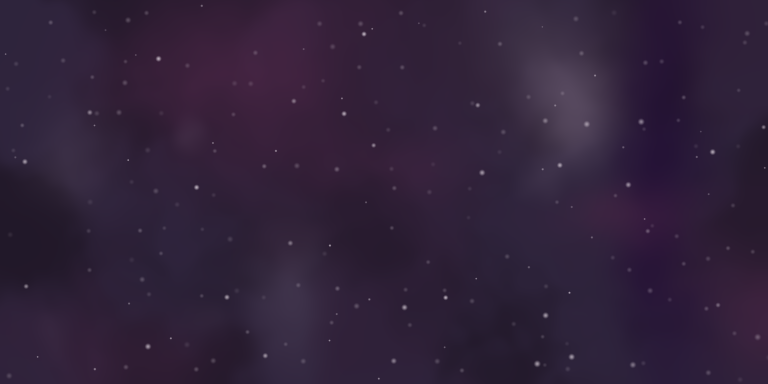
Give the GLSL for this texture, as a Shadertoy shader.

```glsl
// A dim violet night sky: soft nebula clouds under scattered stars.
// Value noise tints and bends broad Gaussian clouds; jittered grids of
// soft discs give the faint glows, blurred stars and sharp pinpoints.

const vec3 DARK   = vec3(0.130, 0.094, 0.160);
const vec3 INDIGO = vec3(0.180, 0.140, 0.235);
const vec3 PLUM   = vec3(0.190, 0.120, 0.215);
const vec3 ROSE   = vec3(0.315, 0.155, 0.290);
const vec3 VIOLET = vec3(0.130, 0.050, 0.205);
const vec3 MIST   = vec3(0.400, 0.340, 0.430);
const vec3 STAR   = vec3(0.880, 0.840, 0.880);

float hash(vec2 p) {
    return fract(sin(dot(p, vec2(127.1, 311.7))) * 43758.5453);
}

float noise(vec2 p) {
    vec2 cell = floor(p);
    vec2 f = fract(p);
    f = f * f * f * (f * (f * 6.0 - 15.0) + 10.0);
    float low = mix(hash(cell), hash(cell + vec2(1.0, 0.0)), f.x);
    float high = mix(hash(cell + vec2(0.0, 1.0)), hash(cell + 1.0), f.x);
    return mix(low, high, f.y);
}

float fbm(vec2 p) {
    float sum = 0.0;
    float weight = 0.53;
    for (int i = 0; i < 4; i++) {
        sum += weight * noise(p);
        p = mat2(0.8, 0.6, -0.6, 0.8) * p * 2.0 + 7.3;
        weight *= 0.5;
    }
    return sum;
}

// Gaussian cloud with separate horizontal and vertical radii
float cloud(vec2 p, vec2 center, vec2 radius) {
    vec2 d = (p - center) / radius;
    return exp(-dot(d, d));
}

// One soft disc per grid cell, kept inside its cell; share is the filled part
float discLayer(vec2 p, float cell, float radius, float share, float seed) {
    vec2 id = floor(p / cell);
    vec2 key = id + seed;
    vec2 jitter = vec2(hash(key), hash(key + 17.3));
    float margin = radius / cell;
    vec2 center = (id + mix(vec2(margin), vec2(1.0 - margin), jitter)) * cell;
    float size = radius * mix(0.7, 1.0, hash(key + 5.9));
    float present = step(hash(key + 41.7), share);
    float level = mix(0.3, 1.0, hash(key + 63.1));
    return present * level * (1.0 - smoothstep(0.0, size, length(p - center)));
}

vec3 nebula(vec2 p) {
    // Bend the coordinates so that the clouds have uneven edges
    vec2 bend = vec2(fbm(p * 3.0 + 4.0), fbm(p * 3.0 + 19.0)) - 0.5;
    vec2 q = p + 0.16 * bend;
    float grain = fbm(p * 4.0 + 31.0);

    // Mottled dark ground
    vec3 color = mix(DARK, INDIGO, smoothstep(0.34, 0.64, fbm(q * 2.4 + 11.0)));
    color = mix(color, PLUM, 0.6 * smoothstep(0.45, 0.7, fbm(q * 2.0 + 53.0)));

    // Violet column and rose clouds
    color = mix(color, VIOLET, 0.75 * cloud(q, vec2(1.75, 0.55), vec2(0.10, 0.65)));
    float rose = cloud(q, vec2(0.62, 0.82), vec2(0.34, 0.20))
               + 0.6 * cloud(q, vec2(1.00, 0.58), vec2(0.20, 0.10))
               + 0.7 * cloud(q, vec2(1.68, 0.43), vec2(0.19, 0.08))
               + cloud(q, vec2(2.00, 0.18), vec2(0.17, 0.14))
               + 0.5 * cloud(q, vec2(0.32, 0.08), vec2(0.25, 0.13));
    color = mix(color, ROSE, min(rose, 1.0) * mix(0.3, 0.85, grain));

    // Pale mist
    float mist = 0.75 * cloud(q, vec2(1.52, 0.73), vec2(0.14, 0.13))
               + 0.28 * cloud(q, vec2(1.42, 0.86), vec2(0.20, 0.16))
               + 0.38 * cloud(q, vec2(0.74, 0.23), vec2(0.10, 0.18))
               + 0.28 * cloud(q, vec2(0.16, 0.59), vec2(0.12, 0.13));
    mist += 0.22 * discLayer(q, 0.4, 0.1, 0.4, 8.0);
    return mix(color, MIST, min(mist, 1.0) * mix(0.6, 1.1, grain));
}

float stars(vec2 p, float pixel) {
    float faint = 0.27 * discLayer(p, 0.09, 0.0105, 0.52, 3.0);
    float bright = 0.80 * discLayer(p, 0.16, 0.0110, 0.45, 29.0);
    float points = 0.75 * discLayer(p, 0.13, max(0.005, 1.2 * pixel), 0.32, 71.0);
    return max(max(faint, bright), points);
}

void mainImage(out vec4 fragColor, in vec2 fragCoord) {
    vec2 p = fragCoord / iResolution.y;
    vec3 color = mix(nebula(p), STAR, stars(p, 1.0 / iResolution.y));
    fragColor = vec4(color, 1.0);
}
```
